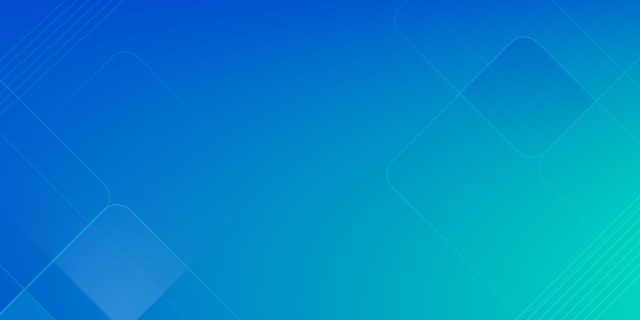
Reproduce this background procedurally as a WebGL 2 fragment shader.

```glsl
#version 300 es
precision highp float;
// Blue to teal gradient with thin rounded diamonds, diagonal stripes and a soft
// glowing panel. Distances are in canvas heights; diagonals use x-y and x+y.

uniform vec2 u_resolution;
out vec4 fragColor;

const float SQRT_HALF = 0.70710678;
const float DIAMOND_HALF_SIDE = 0.3205;
const float CORNER_RADIUS = 0.06;
const float LINE_WIDTH = 0.0026;
const vec3 LINE_CYAN = vec3(0.08, 0.82, 0.88);
const vec3 STRIPE_MINT = vec3(0.20, 0.93, 0.85);
const vec3 GLOW_BLUE = vec3(0.20, 0.56, 0.85);
const vec3 SHADE_BLUE = vec3(0.00, 0.36, 0.76);

// Parabola through a, b, c at t = 0, 0.5, 1
float bend(float a, float b, float c, float t) {
    return a * (1.0 - t) * (1.0 - 2.0 * t) + 4.0 * b * t * (1.0 - t) + c * t * (2.0 * t - 1.0);
}

vec3 background(vec2 uv) {
    float low = bend(0.37, 0.61, 0.82, uv.x);
    float middle = bend(0.385, 0.55, 0.74, uv.x);
    float high = bend(0.29, 0.34, 0.43, uv.x);
    float green = bend(low, middle, high, uv.y);
    return vec3(0.005, green, mix(0.81, 0.75, smoothstep(0.28, 0.82, green)));
}

// Signed distance to a rounded square standing on its corner
float diamond(vec2 p, vec2 center) {
    vec2 d = p - center;
    vec2 q = abs(vec2(d.x - d.y, d.x + d.y) * SQRT_HALF) - DIAMOND_HALF_SIDE + CORNER_RADIUS;
    return length(max(q, 0.0)) + min(max(q.x, q.y), 0.0) - CORNER_RADIUS;
}

// Coverage of a thin line around distance zero
float stroke(float dist, float pixel) {
    float edge = max(pixel, LINE_WIDTH);
    return (1.0 - smoothstep(0.0, edge, abs(dist))) * min(1.0, LINE_WIDTH / pixel);
}

float fill(float dist, float pixel) {
    return 1.0 - smoothstep(-0.5 * pixel, 0.5 * pixel, dist);
}

// Parallel lines starting at first, limited to count
float stripes(float diagonal, float first, float gap, float count, float pixel) {
    float index = clamp(round((diagonal - first) / gap), 0.0, count - 1.0);
    return stroke((diagonal - first - index * gap) * SQRT_HALF, pixel);
}

void main() {
    vec2 uv = gl_FragCoord.xy / u_resolution;
    vec2 p = gl_FragCoord.xy / u_resolution.y;
    float pixel = 1.0 / u_resolution.y;
    float falling = p.x - p.y;
    float rising = p.x + p.y;
    vec3 color = background(uv);

    // Signed distances of the six diamonds
    float rightMain = diamond(p, vec2(1.638, 0.456));
    float rightTop = diamond(p, vec2(1.662, 0.9375));
    float rightEdge = diamond(p, vec2(2.112, 0.479));
    float leftLow = diamond(p, vec2(0.365, -0.068));
    float leftEdge = diamond(p, vec2(-0.086, 0.383));
    float leftFaint = diamond(p, vec2(0.391, 0.409));

    // Shaded overlap of the two right diamonds
    float overlap = fill(max(rightMain, rightTop), pixel);
    color = mix(color, SHADE_BLUE, 0.32 * overlap * smoothstep(0.5, 0.88, p.y));

    // Glowing panel, strongest inside the low left diamond
    float panel = fill((falling - 0.427) * SQRT_HALF, pixel) * fill((0.349 - rising) * SQRT_HALF, 0.012);
    float inLow = fill(leftLow, pixel);
    float glow = exp(-2.8 * dot(p - vec2(0.38, 0.0), p - vec2(0.38, 0.0)) / 0.22);
    color = mix(color, GLOW_BLUE, panel * glow * mix(0.4, 0.85, inLow));

    // Dark corner with a small lighter wedge
    float corner = (1.0 - smoothstep(0.1, 0.55, rising)) * (1.0 - inLow);
    color = mix(color, SHADE_BLUE, 0.35 * corner);
    float wedge = inLow * fill((rising - 0.172) * SQRT_HALF, pixel);
    color = mix(color, vec3(0.0, 0.52, 0.80), 0.6 * wedge);

    // Diamond outlines
    float outline = 0.42 * stroke(rightMain, pixel);
    outline = max(outline, stroke(rightTop, pixel) * mix(0.45, 0.18, smoothstep(0.55, 0.95, p.y)));
    outline = max(outline, 0.28 * stroke(rightEdge, pixel));
    outline = max(outline, 0.60 * stroke(leftLow, pixel) * mix(1.0, 0.5, smoothstep(0.4, 0.75, p.x)));
    outline = max(outline, 0.35 * stroke(leftEdge, pixel));
    outline = max(outline, 0.25 * stroke(leftFaint, pixel) * smoothstep(0.52, 0.84, p.y));

    // Single straight diagonals
    float shortSpan = smoothstep(1.3, 1.4, p.x) * (1.0 - smoothstep(1.55, 1.68, p.x));
    outline = max(outline, 0.20 * stroke((rising - 0.583) * SQRT_HALF, pixel));
    outline = max(outline, 0.35 * stroke((rising - 0.172) * SQRT_HALF, pixel));
    outline = max(outline, 0.25 * stroke((rising - 2.727) * SQRT_HALF, pixel));
    outline = max(outline, 0.15 * shortSpan * stroke((rising - 2.32) * SQRT_HALF, pixel));
    color = mix(color, LINE_CYAN, outline);

    // Stripe groups in opposite corners
    float lowStripes = stripes(falling, 1.612, 0.0355, 8.0, pixel);
    float highStripes = stripes(p.x * 0.93 - p.y, -0.81, 0.034, 6.0, pixel);
    color = mix(color, STRIPE_MINT, 0.55 * lowStripes);
    color = mix(color, LINE_CYAN, 0.22 * highStripes);

    fragColor = vec4(color, 1.0);
}
```
